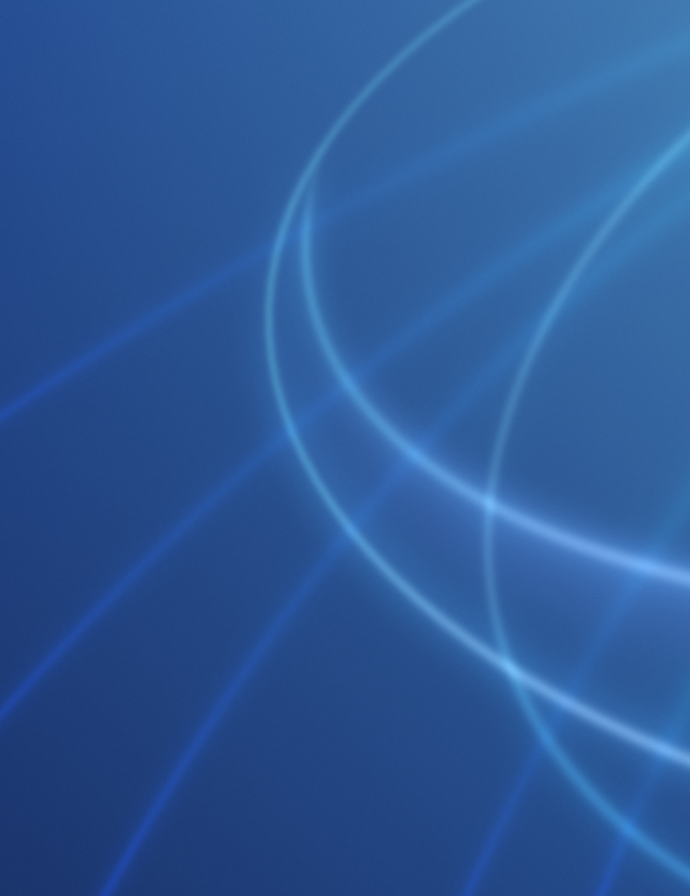
This background is drawn by a WebGL 2 fragment shader. Its source:

```glsl
#version 300 es
precision highp float;

uniform vec2 u_resolution;
out vec4 fragColor;

float hash(vec2 p) {
    return fract(sin(dot(p, vec2(12.9898, 78.233))) * 43758.5453);
}

vec2 bezier(vec2 a, vec2 b, vec2 c, vec2 d, float t) {
    float s = 1.0 - t;
    return s * s * s * a + 3.0 * s * s * t * b + 3.0 * s * t * t * c + t * t * t * d;
}

// Signed distance to a cubic curve (positive on its left) and the nearest parameter
vec2 curve(vec2 p, vec2 a, vec2 b, vec2 c, vec2 d) {
    const int STEPS = 36;
    vec2 nearest = vec2(1e3, 0.0);
    vec2 from = bezier(a, b, c, d, -0.05);
    for (int i = 1; i <= STEPS; i++) {
        vec2 to = bezier(a, b, c, d, mix(-0.05, 1.05, float(i) / float(STEPS)));
        vec2 e = to - from, q = p - from;
        float h = clamp(dot(q, e) / dot(e, e), 0.0, 1.0);
        float dist = length(q - e * h);
        if (dist < abs(nearest.x)) {
            float side = e.x * q.y - e.y * q.x < 0.0 ? -1.0 : 1.0;
            float t = mix(-0.05, 1.05, (float(i) - 1.0 + h) / float(STEPS));
            nearest = vec2(side * dist, clamp(t, 0.0, 1.0));
        }
        from = to;
    }
    return nearest;
}

float bell(float d, float width) {
    return exp(-d * d / (width * width));
}

// Halo with a different reach on each side of the curve
float halo(float d, float left, float right) {
    return bell(d, d > 0.0 ? left : right);
}

// Faint ray, blue at its lower end and cyan at its upper end
vec3 ray(vec2 p, vec2 a, vec2 b, vec2 c, vec2 strength) {
    vec2 r = curve(p, a, mix(a, b, 0.667), mix(c, b, 0.667), c);
    float width = mix(0.006, 0.015, r.y);
    float light = 0.65 * bell(r.x, width) + 0.35 * bell(r.x, width * 2.6);
    float fade = mix(strength.x, strength.y, r.y) * (0.6 + 0.4 * abs(2.0 * r.y - 1.0));
    return mix(vec3(0.01, 0.05, 0.2), vec3(0.01, 0.09, 0.09), r.y) * light * fade;
}

void main() {
    vec2 p = gl_FragCoord.xy / u_resolution.y;
    vec2 uv = gl_FragCoord.xy / u_resolution;

    // Diagonal blue backdrop
    vec3 low = mix(vec3(0.105, 0.205, 0.425), vec3(0.145, 0.30, 0.55), uv.x);
    vec3 high = mix(vec3(0.15, 0.31, 0.58), vec3(0.255, 0.475, 0.69), uv.x);
    vec3 color = mix(low, high, pow(uv.y, 0.95));

    // Rays fanning up to the right
    color += ray(p, vec2(0.0, 0.535), vec2(0.357, 0.779), vec2(0.771, 0.954), vec2(0.65, 0.5));
    color += ray(p, vec2(0.0, 0.202), vec2(0.344, 0.587), vec2(0.771, 0.837), vec2(0.85, 0.7));
    color += ray(p, vec2(0.117, 0.0), vec2(0.402, 0.504), vec2(0.771, 0.779), vec2(1.0, 0.6));
    color += ray(p, vec2(0.521, 0.0), vec2(0.628, 0.232), vec2(0.771, 0.447), vec2(0.7, 0.6));
    color += ray(p, vec2(0.671, 0.0), vec2(0.714, 0.115), vec2(0.771, 0.219), vec2(0.7, 0.8));

    // Outer arc, turning lavender toward the lower right
    vec2 outer = curve(p, vec2(0.527, 1.0), vec2(0.13, 0.72), vec2(0.28, 0.349), vec2(0.771, 0.151));
    float tail = smoothstep(0.5, 1.0, outer.y);
    color += mix(vec3(0.08, 0.15, 0.11), vec3(0.22, 0.22, 0.20), tail)
        * bell(outer.x, mix(0.006, 0.009, tail)) * mix(0.65, 1.0, smoothstep(0.0, 0.35, outer.y));
    color += vec3(0.03, 0.075, 0.09) * smoothstep(0.1, 0.7, outer.y)
        * halo(outer.x, 0.035, 0.028);

    // Inner arc with a broad indigo halo below it
    vec2 inner = curve(p, vec2(0.368, 0.854), vec2(0.268, 0.603), vec2(0.456, 0.432), vec2(0.771, 0.354));
    float start = smoothstep(0.0, 0.2, inner.y);
    tail = smoothstep(0.4, 1.0, inner.y);
    color += mix(vec3(0.07, 0.13, 0.10), vec3(0.17, 0.16, 0.14), tail)
        * bell(inner.x, mix(0.006, 0.010, inner.y)) * start;
    color += vec3(0.03, 0.065, 0.07) * start * halo(inner.x, 0.022, 0.025);
    color += vec3(0.055, 0.06, 0.10) * smoothstep(0.25, 0.8, inner.y)
        * halo(inner.x, 0.03, 0.075);

    // Right arc, cyan at its lower end
    vec2 right = curve(p, vec2(0.771, 0.85), vec2(0.514, 0.604), vec2(0.427, 0.243), vec2(0.771, 0.023));
    tail = smoothstep(0.55, 0.9, right.y);
    color += mix(vec3(0.07, 0.10, 0.08), vec3(0.06, 0.14, 0.14), tail)
        * bell(right.x, mix(0.007, 0.009, tail));
    color += vec3(0.01, 0.05, 0.06) * mix(0.3, 1.0, tail) * bell(right.x, 0.028);

    // Fine grain against banding
    color += (hash(floor(p * 512.0)) - 0.5) * 0.008;
    fragColor = vec4(color, 1.0);
}
```
